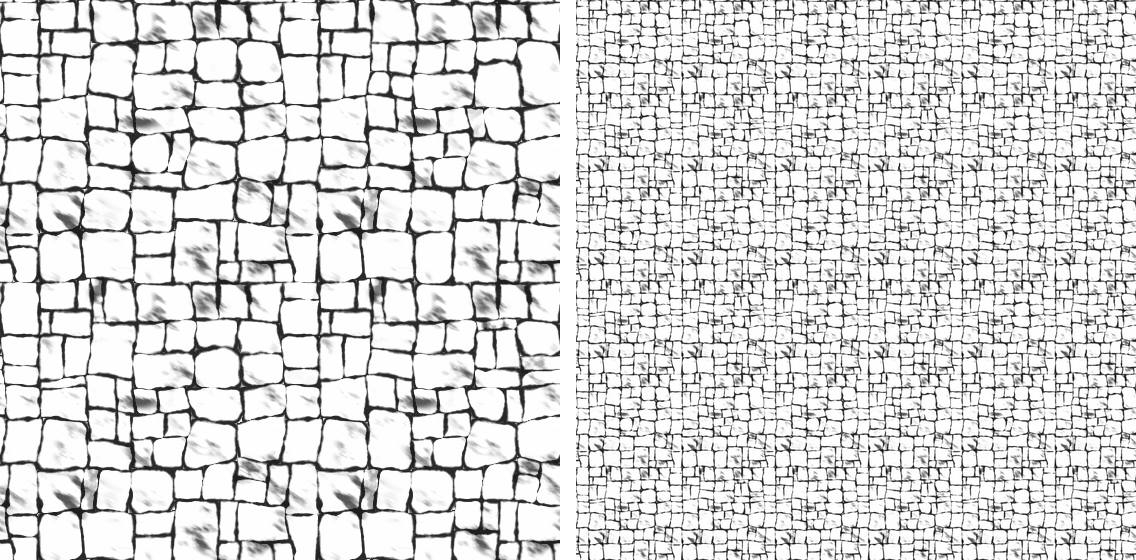
Left: one tile. Right: repeated 3 by 3.
Write a Shadertoy shader that draws this texture map.

```glsl
// Dry stone wall: pale irregular blocks, dark ragged joints, grey stains and rubble.
#define TILES 2.0       // wall sections across and down
#define CELLS 6.0       // layout cells per section, must be even
#define JITTER 0.25     // irregularity of the block layout
#define SPLIT 1.1       // typical length above which a block is cut
#define VARIATION 0.28  // share of blocks cut differently per section
#define WARP 0.22       // bending of the courses
#define JOINT 0.016     // half width of a joint, in cells
#define FADE 0.034      // soft shading inside a stone's edge
#define RAGGED 0.075    // roughness of the edges
#define STAIN 0.65      // darkness of surface marks
#define DARK 0.16       // joint tone
#define LIGHT 0.995     // stone tone

vec3 hash3(vec2 cell, float seed) {
    uvec3 v = uvec3(vec3(cell, seed)) * 1664525u + 1013904223u;
    v.x += v.y * v.z; v.y += v.z * v.x; v.z += v.x * v.y;
    v ^= v >> 16u;
    v.x += v.y * v.z; v.y += v.z * v.x; v.z += v.x * v.y;
    return vec3(v >> 16u) / 65535.0;
}

// Smooth noise that wraps once per wall section.
vec3 noise3(vec2 p, float freq, float seed) {
    float period = CELLS * freq;
    p *= freq;
    vec2 i = floor(p), f = p - i;
    f = f * f * (3.0 - 2.0 * f);
    vec2 a = mod(i, period), b = mod(i + 1.0, period);
    return mix(mix(hash3(a, seed), hash3(vec2(b.x, a.y), seed), f.x),
               mix(hash3(vec2(a.x, b.y), seed), hash3(b, seed), f.x), f.y);
}

float fbm(vec2 p, float freq, float seed) {
    float sum = 0.0, amp = 0.533;
    for (int i = 0; i < 4; i++) {
        sum += amp * noise3(p, freq, seed + float(i)).x;
        freq *= 2.0;
        amp *= 0.5;
    }
    return sum;
}

vec2 knot(vec2 v) {
    return v + (hash3(mod(v, CELLS), 1.0).xy - 0.5) * 2.0 * JITTER;
}

// Pinwheel layout: alternate knots carry horizontal and vertical joints.
void findBlock(vec2 p, out vec2 lo, out vec2 hi, out vec2 id) {
    lo = id = floor(p);
    hi = lo + 1.0;
    vec2 base = id;
    for (int j = -1; j <= 1; j++)
    for (int i = -1; i <= 1; i++) {
        vec2 c = base + vec2(i, j);
        vec2 a = knot(c), b = knot(c + 1.0);
        vec2 e = knot(c + vec2(1, 0)), f = knot(c + vec2(0, 1));
        bool even = mod(c.x + c.y, 2.0) < 0.5;
        vec2 l = even ? vec2(f.x, a.y) : vec2(a.x, e.y);
        vec2 h = even ? vec2(e.x, b.y) : vec2(b.x, f.y);
        if (all(greaterThanEqual(p, l)) && all(lessThan(p, h))) { lo = l; hi = h; id = c; }
    }
}

// Cut long blocks into smaller stones; returns the seed of the stone.
float splitBlock(vec2 p, vec2 id, inout vec2 lo, inout vec2 hi) {
    vec2 section = mod(floor(id / CELLS), TILES), cell = mod(id, CELLS);
    float seed = 100.0;
    if (hash3(cell + section * CELLS, 7.0).x < VARIATION)
        seed = 200.0 + section.x + TILES * section.y;
    for (int k = 0; k < 3; k++) {
        vec3 r = hash3(cell, seed);
        vec2 size = hi - lo;
        int axis = size.x > size.y * (0.75 + 0.5 * r.x) ? 0 : 1;
        if (size[axis] < SPLIT * (0.75 + 0.5 * r.y)) break;
        float cut = mix(lo[axis], hi[axis], mix(0.22, 0.78, r.z));
        bool upper = p[axis] > cut;
        if (upper) lo[axis] = cut; else hi[axis] = cut;
        seed = seed * 2.0 + (upper ? 1.0 : 0.0);
    }
    return seed;
}

// Depth inside a tapered, tilted stone with rounded corners.
float stoneDepth(vec2 q, vec2 halfSize, vec3 r) {
    float border = max(abs(q.x) - halfSize.x, abs(q.y) - halfSize.y);
    float tilt = (r.y - 0.5) * 0.13;
    q.x *= 1.0 + (r.x - 0.5) * 0.26 * q.y / halfSize.y;
    q += tilt * vec2(-q.y, q.x);
    float radius = min(halfSize.x, halfSize.y) * mix(0.15, 0.6, r.z * r.z);
    vec2 d = abs(q) - halfSize + JOINT + radius;
    float dist = length(max(d, 0.0)) + min(max(d.x, d.y), 0.0) - radius;
    return -max(dist, border + JOINT * 0.7);
}

void mainImage(out vec4 fragColor, in vec2 fragCoord) {
    vec2 p = fragCoord / iResolution.xy * CELLS * TILES;
    vec2 bent = p + (noise3(p, 1.0, 11.0).xy - 0.5) * WARP + (noise3(p, 5.0, 12.0).xy - 0.5) * 0.05;
    vec2 lo, hi, id;
    findBlock(bent, lo, hi, id);
    float seed = splitBlock(bent, id, lo, hi);
    vec3 r = hash3(mod(id, CELLS), seed + 5000.0);
    vec2 halfSize = 0.5 * (hi - lo);
    float grain = fbm(p, 5.0, 20.0);
    float depth = stoneDepth(bent - 0.5 * (lo + hi), halfSize, r) + (grain - 0.5) * RAGGED;

    // Joints with uneven shading, filled by rubble where they open up
    vec3 wear = noise3(p, 2.0, 30.0);
    float shade = smoothstep(-JOINT, FADE * (0.4 + 1.2 * wear.x), depth);
    float tone = mix(DARK, LIGHT, shade) + (grain - 0.5) * 2.0 * shade * (1.0 - shade);
    float rubble = clamp(0.5 + (grain - 0.45) * 2.6, 0.15, 0.95);
    tone = mix(tone, rubble, smoothstep(0.04, 0.1, -depth));

    // Slanted stains on the faces, and rough grey filler stones
    float streak = fbm(vec2(p.x + p.y, p.y), 3.0, 40.0);
    tone -= STAIN * smoothstep(0.54, 0.8, streak) * smoothstep(0.4, 0.75, wear.y);
    float filler = 1.0 - smoothstep(0.12, 0.2, min(halfSize.x, halfSize.y));
    tone *= mix(1.0, min(rubble + 0.25, 1.0), filler * step(r.x, 0.45));
    fragColor = vec4(vec3(clamp(tone, 0.12, LIGHT)), 1.0);
}
```
